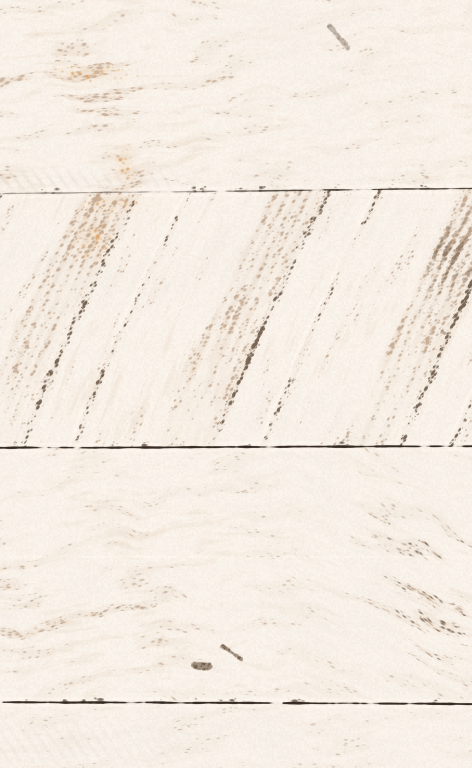
A WebGL 2 fragment shader for this texture:

```glsl
#version 300 es
precision highp float;
uniform vec2 u_resolution;
out vec4 fragColor;

vec3 hash3(vec2 c) {
  vec3 h = fract(c.xyx * vec3(0.1031, 0.1030, 0.0973));
  h += dot(h, h.yzx + 33.33);
  return fract((h.xxy + h.yzz) * h.zyx);
}

// Layered, warped sines, roughly -1 to 1
float waves(vec2 p) {
  float sum = 0.0, amp = 0.55;
  for (int i = 0; i < 4; i++) {
    p = mat2(0.8, 0.6, -0.6, 0.8) * p * 1.8 + 2.7;
    sum += amp * sin(p.x + 1.6 * sin(p.y * 0.8 + sum));
    amp *= 0.65;
  }
  return sum;
}

// Cellular chips; cover sets how many cells hold one
float flecks(vec2 q, float cover) {
  vec2 cell = floor(q), f = fract(q);
  float d = 1.0;
  for (int j = -1; j <= 1; j++)
    for (int i = -1; i <= 1; i++) {
      vec2 g = vec2(i, j);
      vec3 h = hash3(cell + g + 80.0);
      d = min(d, length(g + h.xy - f) - 0.9 * (cover - h.z));
    }
  return (1.0 - smoothstep(-0.25, 0.4, d)) * smoothstep(0.02, 0.2, cover);
}

float blob(vec2 p, vec2 center, vec2 size) {
  vec2 d = (p - center) / size;
  return exp(-dot(d, d));
}

float ridge(float x, float at, float width) {
  float d = (x - at) / width;
  return exp(-d * d);
}

// Solid gouge with a ragged rim
float gouge(vec2 p, vec2 a, vec2 b, float radius) {
  vec2 ab = b - a, ap = p - a;
  float d = length(ap - ab * clamp(dot(ap, ab) / dot(ab, ab), 0.0, 1.0));
  return 1.0 - smoothstep(-0.0015, 0.0015, d - radius - 0.001 * waves(p * 150.0));
}

void main() {
  vec2 p = gl_FragCoord.xy / u_resolution.y;
  float px = 1.0 / u_resolution.y;
  vec3 umber = vec3(0.36, 0.28, 0.21), tan_ = vec3(0.68, 0.55, 0.44), ochre = vec3(0.86, 0.63, 0.38);
  vec3 cream = vec3(0.915, 0.855, 0.79);

  // Seams between planks
  float plank = 0.0, seam = 0.0, rim = 0.0, soot = 0.0;
  for (int k = 0; k < 3; k++) {
    float n = float(k);
    float y = p.y - 0.0859 - 0.331 * n - (0.0075 * n - 0.004) * p.x - 0.0003 * waves(vec2(p.x * 22.0, n * 9.0));
    float wear = waves(vec2(p.x * 45.0, n * 7.0 + 2.0));
    float ink = k == 2 ? mix(0.4, 0.8, smoothstep(0.22, 0.4, p.x)) : 0.95;
    float halfWidth = 0.0012 + 0.0005 * wear - 0.0004 * step(1.5, n);
    plank += step(0.0, y);
    seam += ink * smoothstep(-1.2, -0.4, wear) * (1.0 - smoothstep(-0.7 * px, 0.7 * px, abs(y) - halfWidth));
    rim += ridge(abs(y), 0.0045, 0.0018);
    soot += ridge(y, 0.003, 0.004) * smoothstep(0.2, 0.8, wear);
  }
  float sawn = step(1.5, plank) * step(plank, 2.5);
  float top = step(2.5, plank), lower = step(0.5, plank) * step(plank, 1.5);

  // Whitewash with brushed relief
  float bend = 0.012 * waves(p * 7.0 + plank * 4.0);
  vec2 grain = vec2(p.x + 0.3 * p.y, p.y + bend - 0.12 * p.x);
  grain.y += lower * 0.5 * max(p.x - 0.38, 0.0);
  float s = p.x - 0.458 * (p.y - 0.419) - 0.004 * sin(p.y * 19.0);
  vec2 brush = mix(grain * vec2(22.0, 110.0), vec2(s * 120.0, p.y * 20.0), sawn);
  float relief = waves(brush + plank * 11.0);
  float cloud = waves(p * vec2(5.0, 9.0) + 3.0);
  vec3 color = vec3(0.976, 0.948, 0.915) + 0.006 * relief + 0.006 * cloud;
  color = mix(color, cream, 0.45 * smoothstep(0.2, 1.3, 0.7 * relief + 0.6 * cloud));
  color += 0.024 * (hash3(floor(p * 420.0)).x - 0.5);
  float comb = sin((p.x + 0.7 * p.y) * 420.0) * (ridge(p.y, 0.765, 0.013) + 0.5 * ridge(p.y, 0.03, 0.03));
  color -= 0.04 * max(comb, 0.0) * smoothstep(0.4, 0.0, p.x);
  color += 0.015 * ridge(p.y, 0.275, 0.0015) * lower + 0.015 * rim;

  // Slanted saw marks, one group per period
  float group = floor((s + 0.09) / 0.247);
  float u = s - 0.026 - group * 0.247 + 0.003 * waves(vec2(p.y * 9.0, group * 5.0));
  float gap = waves(vec2(p.y * 24.0, group * 6.0 + 1.0));
  float scar = ridge(u, 0.0, 0.0045) * (0.72 + 0.4 * gap);
  scar += ridge(u, 0.067, 0.0035) * (0.5 + 0.4 * waves(vec2(p.y * 20.0, group * 3.0)));
  float rise = smoothstep(0.43, 0.7, p.y);
  float bands = 0.0;
  for (int i = 0; i < 5; i++)
    bands += ridge(u, -0.066 + 0.014 * float(i), 0.005) * (0.32 + 0.32 * rise + 0.3 * waves(vec2(p.y * 17.0, group + float(i) * 4.0)));
  float burn = blob(p, vec2(0.585, 0.66), vec2(0.045, 0.06));
  bands = max(bands, 0.0) * (1.0 + 0.7 * burn);
  float strays = 0.4 * smoothstep(0.3, 1.1, waves(vec2(s * 75.0, p.y * 9.0)));
  vec2 sawCell = vec2(s * 230.0, p.y * 200.0);
  color = mix(color, cream, sawn * min(0.75 * bands + 0.35 * strays + 0.4 * max(scar, 0.0), 1.0));
  color = mix(color, tan_, sawn * 0.6 * flecks(sawCell * vec2(0.9, 1.1), bands * 0.85 + strays));
  color = mix(color, umber, sawn * 0.5 * burn * flecks(sawCell + 7.0, bands * 0.8));
  color = mix(color, umber, sawn * 0.8 * flecks(sawCell + 31.0, scar));
  color += sawn * 0.015 * (ridge(u, -0.009, 0.002) + ridge(u, 0.06, 0.002));

  // Worn flecks along the grain
  float streak = smoothstep(0.0, 0.9, waves(grain * vec2(15.0, 65.0) + plank * 5.0));
  float wornTop = top * (blob(p, vec2(0.08, 0.89), vec2(0.18, 0.06)) + 0.6 * blob(p, vec2(0.1, 0.765), vec2(0.3, 0.016)));
  float wornLow = lower * (blob(p, vec2(0.6, 0.22), vec2(0.085, 0.08)) + 0.5 * blob(p, vec2(0.47, 0.29), vec2(0.07, 0.04)));
  float wornLeft = lower * blob(p, vec2(0.06, 0.2), vec2(0.2, 0.06));
  vec2 grainCell = grain * vec2(120.0, 250.0);
  float worn = streak * (0.2 + 0.55 * wornTop + 0.4 * wornLow + 0.35 * wornLeft);
  color = mix(color, cream, (1.0 - sawn) * min(0.9 * worn, 0.8));
  color = mix(color, tan_, (1.0 - sawn) * 0.55 * flecks(grainCell, worn));
  color = mix(color, umber, 0.65 * flecks(grainCell * vec2(1.3, 0.9) + 17.0, streak * (0.62 * wornLow + 0.2 * wornLeft)));

  // Rust stains
  float rust = blob(p, vec2(0.163, 0.785), vec2(0.012, 0.018)) + 0.8 * blob(p, vec2(0.12, 0.69), vec2(0.02, 0.022));
  rust += 0.6 * blob(p, vec2(0.12, 0.903), vec2(0.05, 0.012)) + 0.6 * blob(p, vec2(0.15, 0.735), vec2(0.04, 0.012));
  color = mix(color, ochre, 0.15 * rust + 0.7 * flecks(p * 170.0, rust * (0.65 + 0.3 * relief)));

  // Gouges and seam dirt
  float chips = gouge(p, vec2(0.254, 0.134), vec2(0.271, 0.132), 0.005);
  chips += gouge(p, vec2(0.289, 0.159), vec2(0.314, 0.142), 0.002);
  chips += 0.6 * gouge(p, vec2(0.429, 0.966), vec2(0.453, 0.938), 0.003);
  chips += 0.7 * gouge(p, vec2(0.576, 0.568), vec2(0.579, 0.566), 0.002);
  float grit = flecks(p * 260.0, 0.6);
  color = mix(color, vec3(0.44, 0.36, 0.28), min(chips, 1.0) * (0.65 + 0.35 * grit));
  color = mix(color, umber, 0.75 * flecks(p * vec2(130.0, 230.0), soot * 0.6));
  color = mix(color, vec3(0.17, 0.13, 0.10), clamp(seam, 0.0, 1.0));
  fragColor = vec4(clamp(color, 0.0, 1.0), 1.0);
}
```
